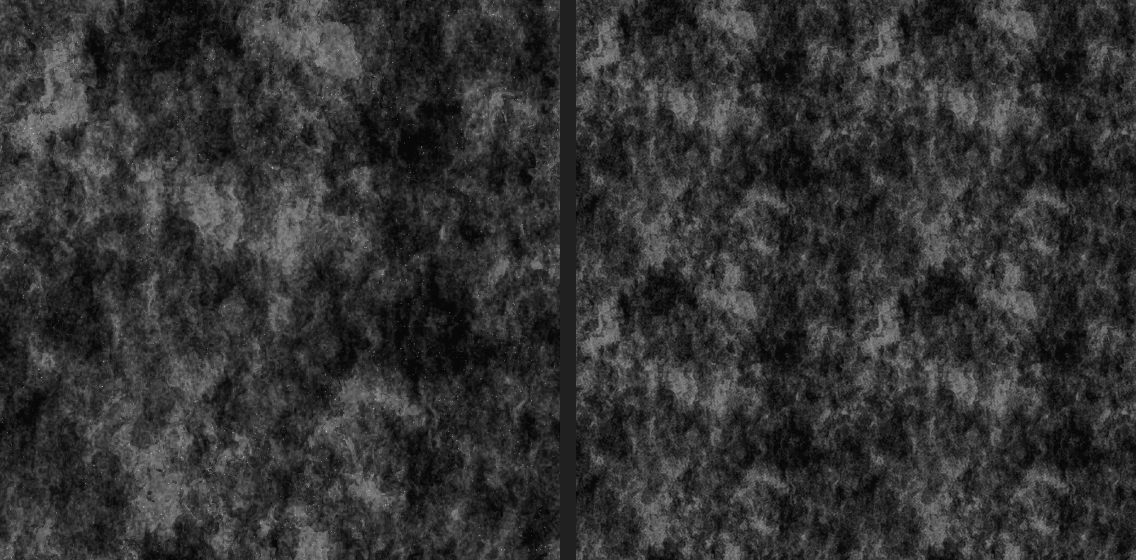
Left: one tile. Right: repeated 2 by 2.
A three.js fragment shader for this texture:

```glsl
// Tileable dark grunge wall: soft sooty clouds, vertical weathering streaks,
// ragged pale flakes, hard chips, thin cracks and dust. Every layer is wrapped
// cellular noise; layers add up to one exposure value, which a curve turns to grey.

varying vec2 vUv;

const float MID_GREY = 0.18;
const float SOFT = 8.0;    // cell blending for clouds
const float CRISP = 50.0;  // cell blending for flat, hard-edged chips

vec3 hash3(vec3 p) {
  p = fract(p * vec3(0.1031, 0.1030, 0.0973));
  p += dot(p, p.yxz + 33.33);
  return fract((p.xxy + p.yxx) * p.zyx);
}

// Random numbers of one cell, repeating after a whole number of cells
vec3 cellRandom(vec2 cell, vec2 cells, float seed) {
  return hash3(vec3(floor(mod(cell + 0.5, cells)), seed));
}

// Cell coordinates, shifted per layer so that cell borders never line up
vec2 layerPosition(vec2 uv, vec2 cells, float seed) {
  return (uv + fract(seed * vec2(0.618, 0.755))) * cells;
}

// Cellular noise from -1 to 1: random cell values blended by distance
float cellNoise(vec2 uv, vec2 cells, float sharpness, float seed) {
  vec2 p = layerPosition(uv, cells, seed);
  vec2 home = floor(p);
  float sum = 0.0;
  float total = 0.0;
  for (int y = -1; y <= 1; y++) {
    for (int x = -1; x <= 1; x++) {
      vec2 cell = home + vec2(float(x), float(y));
      vec3 rnd = cellRandom(cell, cells, seed);
      vec2 away = cell + 0.08 + 0.84 * rnd.xy - p;
      float weight = exp(-sharpness * dot(away, away));
      sum += weight * rnd.z;
      total += weight;
    }
  }
  return 2.0 * sum / total - 1.0;
}

// Octaves of soft cellular noise, scaled to a spread of about one
float layeredNoise(vec2 uv, vec2 cells, float gain, float seed) {
  float sum = 0.0;
  float energy = 0.0;
  float amplitude = 1.0;
  for (int i = 0; i < 5; i++) {
    sum += amplitude * cellNoise(uv, cells, SOFT, seed + float(i) * 7.0);
    energy += amplitude * amplitude;
    amplitude *= gain;
    cells *= 2.0;
  }
  return 2.1 * sum / sqrt(energy);
}

// Offset that curls and frays the shapes drawn over it
vec2 fray(vec2 uv, vec2 cells, float seed) {
  return vec2(cellNoise(uv, cells, SOFT, seed),
              cellNoise(uv, cells, SOFT, seed + 3.0));
}

// Small round dust specks, at most one in each cell
float dust(vec2 uv, vec2 cells, float share, float radius, float seed) {
  vec2 p = layerPosition(uv, cells, seed);
  vec2 cell = floor(p);
  vec3 rnd = cellRandom(cell, cells, seed);
  vec3 look = cellRandom(cell, cells, seed + 5.0);
  float reach = radius * mix(0.7, 1.3, look.y);
  float dist = length(p - cell - mix(vec2(0.25), vec2(0.75), rnd.xy));
  float spot = 1.0 - smoothstep(0.3 * reach, reach, dist);
  return spot * step(rnd.z, share) * mix(0.3, 1.0, look.x);
}

// Grey value of an exposure: nearly straight, lifted at the bright end
float toneCurve(float exposure) {
  float z = clamp(exposure, -1.9, 2.5);
  return MID_GREY + 0.1 * z + 0.012 * z * z;
}

void main() {
  vec2 frayed = vUv + 0.012 * fray(vUv, vec2(22.0), 11.0)
                    + 0.006 * fray(vUv, vec2(70.0), 19.0);
  vec2 softFrayed = mix(vUv, frayed, 0.5);

  // Clouds, streaks and ragged patches
  float clouds = layeredNoise(softFrayed, vec2(5.0, 4.0), 0.68, 31.0);
  float streaks = layeredNoise(softFrayed, vec2(30.0, 13.0), 0.78, 67.0);
  float ragged = layeredNoise(frayed, vec2(14.0, 10.0), 0.75, 101.0);
  float chips = cellNoise(frayed, vec2(26.0, 17.0), CRISP, 149.0);
  float flecks = cellNoise(frayed, vec2(74.0, 48.0), CRISP, 157.0);
  float grain = 0.65 * cellNoise(vUv, vec2(230.0), SOFT, 173.0)
              + 0.35 * cellNoise(vUv, vec2(110.0, 84.0), SOFT, 181.0);

  // Some regions are crisp and flaking, others blurred by soot
  float crispness = smoothstep(-0.5, 0.4, cellNoise(vUv, vec2(4.0, 3.0), SOFT, 197.0));
  float exposure = 0.62 * clouds + 0.40 * streaks + 0.36 * ragged + 0.8 * grain;
  exposure += (0.45 * chips + 0.4 * flecks) * mix(0.3, 1.1, crispness);

  // Pale flakes with torn edges, and dark scabs
  float flakeField = 0.65 * clouds + 0.62 * ragged + 0.35 * chips;
  float flakes = smoothstep(1.15, 1.27, flakeField);
  float scabField = 0.75 * streaks - 0.55 * ragged - 0.3 * clouds;
  float scabs = smoothstep(0.95, 1.08, scabField);
  exposure = mix(exposure, 1.6 + 0.5 * grain + 0.15 * streaks, 0.65 * flakes);
  exposure -= 0.65 * scabs * mix(0.4, 1.0, crispness);

  // Thin cracks along contours of the ragged layer
  float crack = 1.0 - smoothstep(0.02, 0.15, abs(ragged - 0.35));
  exposure -= 0.7 * crack * crispness * smoothstep(0.1, 0.8, streaks);

  // Dust gathers in drifts
  float drift = smoothstep(-1.2, 1.2, ragged - 0.4 * clouds);
  float specks = dust(vUv, vec2(128.0), 0.17, 0.18, 211.0)
               + dust(vUv, vec2(70.0), 0.10, 0.13, 229.0);

  float grey = toneCurve((exposure + 0.28) / 0.95);
  grey += 0.3 * specks * mix(0.25, 1.0, drift);
  gl_FragColor = vec4(vec3(grey), 1.0);
}
```
